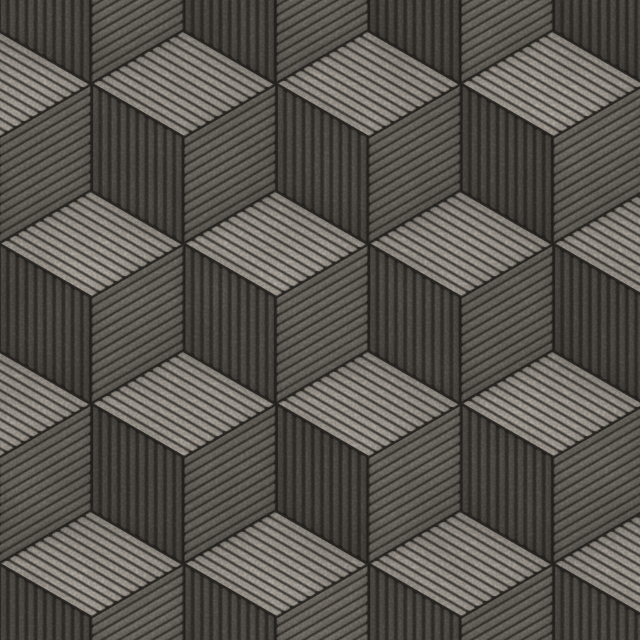
A WebGL 1 fragment shader for this pattern:

```glsl
precision highp float;
uniform vec2 u_resolution;

#define SIDE (1.0 / 6.0)
#define ORIGIN vec2(0.5755, 0.7855)
#define SEAM 0.0016
#define GRAIN_SCALE 230.0
#define GRAIN 0.20
#define MOTTLE 0.045
#define TILE_VARIATION 0.07
#define TOP_COLOR vec3(0.605, 0.582, 0.550)
#define RIGHT_COLOR vec3(0.405, 0.388, 0.362)
#define LEFT_COLOR vec3(0.298, 0.283, 0.264)
#define GROOVE_COLOR vec3(0.150, 0.140, 0.125)

const float ROOT3 = 1.7320508;

float hash(vec2 p) {
  vec3 q = fract(vec3(p.xyx) * 0.1031);
  q += dot(q, q.yzx + 33.33);
  return fract((q.x + q.y) * q.z);
}

// Distance to the nearest scattered point
float cellular(vec2 p) {
  vec2 cell = floor(p);
  float nearest = 2.0;
  for (int j = -1; j <= 1; j++) {
    for (int i = -1; i <= 1; i++) {
      vec2 c = cell + vec2(float(i), float(j));
      vec2 point = c + vec2(hash(c), hash(c + 57.0));
      nearest = min(nearest, distance(p, point));
    }
  }
  return nearest;
}

// Layered, warped sines for broad stains
float mottle(vec2 p) {
  float sum = 0.0;
  float amplitude = 0.5;
  for (int i = 0; i < 5; i++) {
    sum += amplitude * sin(p.x + 1.7 * sin(p.y)) * sin(p.y + 1.3 * sin(p.x * 0.8));
    p = mat2(1.5, 1.1, -1.1, 1.5) * p + 2.3;
    amplitude *= 0.7;
  }
  return sum;
}

// Offset from the nearest cube centre, in side lengths
vec2 nearestCube(vec2 p) {
  vec2 period = vec2(ROOT3, 3.0);
  vec2 a = mod(p + 0.5 * period, period) - 0.5 * period;
  vec2 b = mod(p, period) - 0.5 * period;
  return dot(a, a) < dot(b, b) ? a : b;
}

void main() {
  vec2 uv = gl_FragCoord.xy / u_resolution.y;
  float pixel = 1.0 / u_resolution.y;
  vec2 p = (uv - ORIGIN) / SIDE;
  vec2 q = nearestCube(p);
  vec2 cubeId = floor((p - q) / vec2(0.5 * ROOT3, 1.5) + 0.5);

  // Face coordinates: x across the ribs, y along them
  float sideways = abs(q.x) * 2.0 / ROOT3;
  float down = 0.5 * sideways - q.y;
  vec2 face;
  vec3 color;
  float ribs = 11.0;
  float grooveWidth;
  float ribSlope;
  float faceId;
  float light;
  if (down < 0.0) {
    face = vec2(q.y + q.x / ROOT3, q.y - q.x / ROOT3);
    color = TOP_COLOR;
    grooveWidth = 0.15;
    ribSlope = -0.10;
    faceId = 1.0;
    light = 1.06 - 0.06 * (face.x + face.y);
  } else if (q.x > 0.0) {
    face = vec2(down, sideways);
    color = RIGHT_COLOR;
    grooveWidth = 0.13;
    ribSlope = -0.26;
    faceId = 2.0;
    light = 1.04 - 0.08 * face.x;
  } else {
    face = vec2(sideways, down);
    color = LEFT_COLOR;
    ribs = 10.0;
    grooveWidth = 0.20;
    ribSlope = 0.24;
    faceId = 3.0;
    light = 1.04 - 0.08 * face.y;
  }

  // Rounded ribs between dark grooves
  float faceWidth = 0.5 * ROOT3 * SIDE;
  float across = fract(face.x * ribs);
  float fromGroove = min(across, 1.0 - across);
  float soft = 0.08 + 0.6 * pixel * ribs / faceWidth;
  float groove = 1.0 - smoothstep(grooveWidth - soft, grooveWidth + soft, fromGroove);
  light *= 1.0 + ribSlope * (across - 0.5);

  // Contact shading and notched seams at the rib ends
  vec2 edge = min(face, 1.0 - face) * faceWidth;
  float edgeDistance = min(edge.x, edge.y);
  light *= 1.0 - 0.13 * exp(-edgeDistance / 0.012);
  float seamWidth = SEAM * (1.0 + 1.4 * groove);
  float seam = 1.0 - smoothstep(seamWidth - pixel, seamWidth + pixel, edgeDistance);

  // Stone wear and tile-to-tile tone
  float grain = 1.0 + GRAIN * (cellular(uv * GRAIN_SCALE) - 0.5);
  float stain = 1.0 + MOTTLE * mottle(uv * 19.0 + faceId * 4.0);
  float tile = 1.0 + TILE_VARIATION * (hash(cubeId + 40.0 + faceId * 13.0) - 0.5);

  vec3 grooveColor = mix(GROOVE_COLOR, color, 0.14);
  color = mix(color * light, grooveColor, 0.92 * groove);
  color = mix(color, GROOVE_COLOR * 0.85, 0.8 * seam);
  gl_FragColor = vec4(color * grain * stain * tile, 1.0);
}
```
